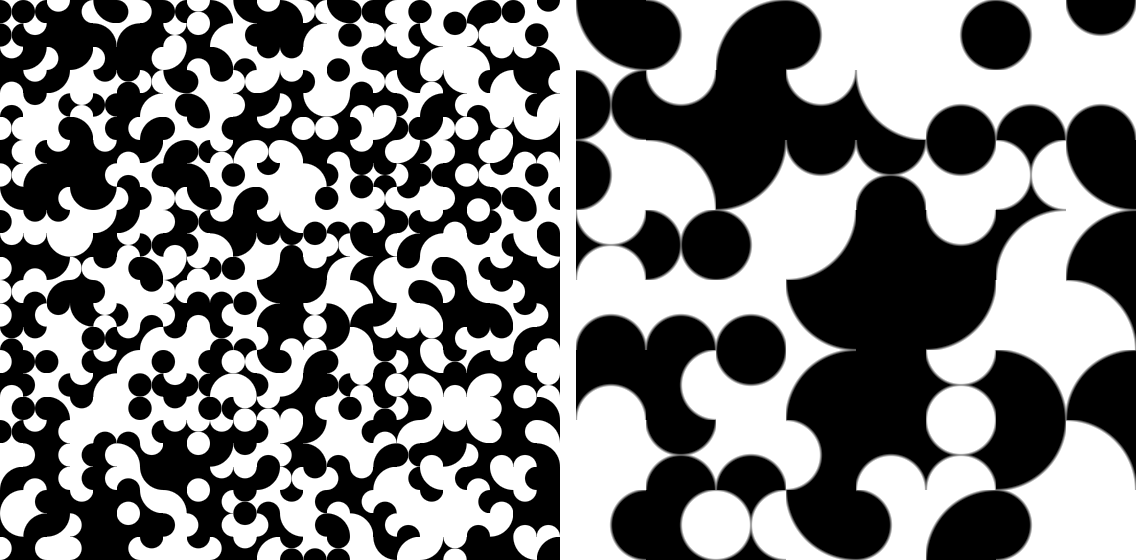
Left: the whole. Right: its middle third, enlarged.
Reproduce this pattern procedurally as a three.js fragment shader.

```glsl
// Black and white tiles on a 24 by 24 grid, joined by randomly coloured edges.
// Each tile reads its four edge colours and links them with half discs on the
// edge midpoints or a quarter disc on a corner, so neighbours always fit.

varying vec2 vUv;

float hash(vec2 p) {
  vec3 q = fract(vec3(p.xyx) * vec3(0.1031, 0.1030, 0.0973));
  q += dot(q, q.yzx + 33.33);
  return fract((q.x + q.y) * q.z);
}

// Random bit, 0 for black and 1 for white
float coin(vec2 p) {
  return step(0.5, hash(p));
}

// Distance to a half disc on an edge, far away if the edge has another colour
float halfDisc(vec2 p, vec2 middle, float edge, float ink) {
  return abs(edge - ink) < 0.5 ? length(p - middle) - 0.5 : 1.0;
}

void main() {
  vec2 grid = vUv * 24.0;
  vec2 cell = floor(grid);
  vec2 p = fract(grid);

  // Edge colours, shared with the neighbouring tiles
  float left = coin(cell + vec2(17.0, 41.0));
  float right = coin(cell + vec2(18.0, 41.0));
  float bottom = coin(cell + vec2(131.0, 73.0));
  float top = coin(cell + vec2(131.0, 74.0));

  // The rarer edge colour forms the shape; ties are decided at random
  float whites = left + right + bottom + top;
  float ink = whites < 1.5 ? 1.0 : whites > 2.5 ? 0.0 : coin(cell + vec2(229.0, 187.0));

  float d;
  if (left != right && bottom != top) {
    // Quarter disc on the corner between two edges of the ink colour
    vec2 corner = vec2(right == ink ? 1.0 : 0.0, top == ink ? 1.0 : 0.0);
    d = length(p - corner) - 1.0;
  } else {
    // Half discs: none, one, or two facing each other
    d = min(
      min(halfDisc(p, vec2(0.0, 0.5), left, ink), halfDisc(p, vec2(1.0, 0.5), right, ink)),
      min(halfDisc(p, vec2(0.5, 0.0), bottom, ink), halfDisc(p, vec2(0.5, 1.0), top, ink)));
  }

  // Narrow linear ramp across the outline
  float coverage = clamp(0.5 - d / 0.047, 0.0, 1.0);
  gl_FragColor = vec4(vec3(mix(1.0 - ink, ink, coverage)), 1.0);
}
```
